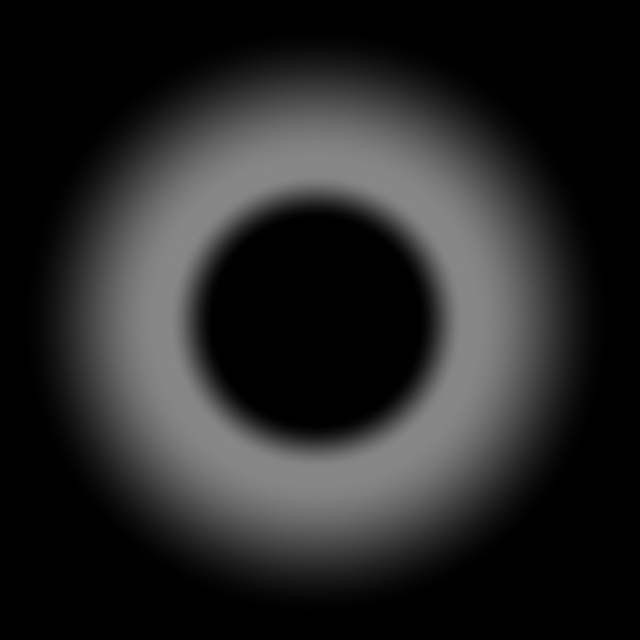
Write a Shadertoy shader that draws this background.

```glsl
// A soft grey halo around a dark disc on black.
// Two radial smoothsteps shape it: one opens the hole, one fades the glow,
// and a fine dither hides banding in the long gradient.

const vec2  HALO_CENTER = vec2(0.494, 0.498);
const vec3  HALO_COLOR  = vec3(0.532, 0.526, 0.532);
const float HOLE_START  = 0.159;   // radius where the hole begins to lighten
const float HOLE_END    = 0.231;   // radius where the ring is fully lit
const float FADE_START  = 0.247;   // radius where the glow begins to dim
const float FADE_END    = 0.463;   // radius where the glow reaches black
const float DITHER      = 1.0 / 255.0;

float haloBrightness(float radius) {
    float hole = smoothstep(HOLE_START, HOLE_END, radius);
    float fade = 1.0 - smoothstep(FADE_START, FADE_END, radius);
    return hole * fade;
}

float hash(vec2 p) {
    return fract(sin(dot(p, vec2(12.99, 78.23))) * 4375.85);
}

void mainImage(out vec4 fragColor, in vec2 fragCoord) {
    // Canvas units, kept round on any aspect ratio
    vec2 uv = (fragCoord - 0.5 * iResolution.xy) / min(iResolution.x, iResolution.y) + 0.5;

    // Ring of light
    float glow = haloBrightness(length(uv - HALO_CENTER));
    vec3 color = HALO_COLOR * glow;

    // Dither only where there is light, so black stays clean
    color += (hash(fragCoord) - 0.5) * DITHER * step(0.001, glow);

    fragColor = vec4(clamp(color, 0.0, 1.0), 1.0);
}
```
